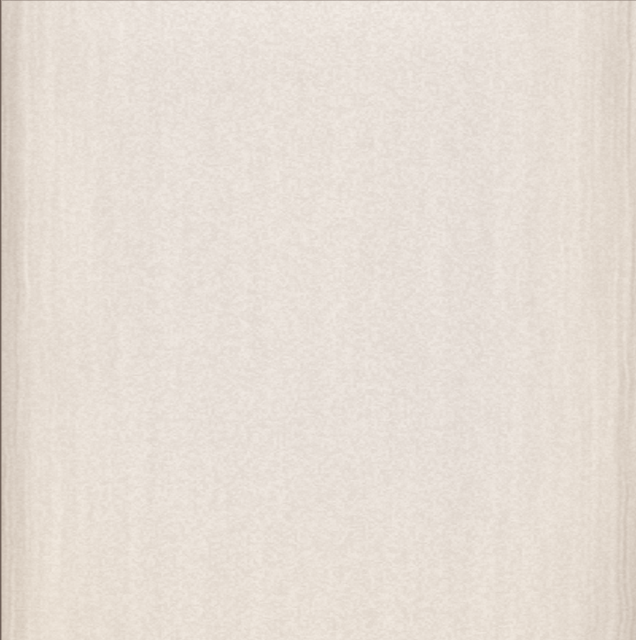
Write a Shadertoy shader that draws this texture.

```glsl
const vec3 MID_CREAM = vec3(0.897, 0.863, 0.832);
const vec3 TONE_STEP = vec3(0.030, 0.034, 0.036);   // colour change per unit of tone
const vec3 WARM_TINT = vec3(0.004, 0.000, -0.011);
const vec3 BORDER_BROWN = vec3(0.36, 0.30, 0.27);

const vec2 GRAIN_CELLS = vec2(215.0, 290.0);
const vec2 FINE_CELLS = vec2(400.0, 430.0);
const vec2 THREAD_CELLS = vec2(120.0, 9.0);
const vec2 BAND_CELLS = vec2(42.0, 1.6);
const vec2 CREASE_CELLS = vec2(190.0, 5.0);
const vec2 CLOUD_CELLS = vec2(4.0, 3.0);

const float GRAIN_AMOUNT = 0.75;
const float FINE_AMOUNT = 0.35;
const float THREAD_AMOUNT = 0.32;
const float BAND_AMOUNT = 0.28;
const float CREASE_AMOUNT = 1.25;
const float CLOUD_AMOUNT = 0.20;
const float EDGE_SHADE = 2.1;
const float LEFT_FALLOFF = 0.050;
const float RIGHT_FALLOFF = 0.055;
const float BORDER_WIDTH = 0.0022;

float hash(vec2 cell) {
    uvec2 q = uvec2(ivec2(cell) + 4096);
    uint h = q.x * 1597334677u ^ q.y * 3812015801u;
    h = (h ^ (h >> 15)) * 2246822519u;
    h = (h ^ (h >> 13)) * 3266489917u;
    return float((h ^ (h >> 16)) >> 8) / 16777216.0;
}

// Smooth value noise from -1 to 1
float noise(vec2 p) {
    vec2 cell = floor(p);
    vec2 f = fract(p);
    f = f * f * (3.0 - 2.0 * f);
    float low = mix(hash(cell), hash(cell + vec2(1.0, 0.0)), f.x);
    float high = mix(hash(cell + vec2(0.0, 1.0)), hash(cell + vec2(1.0)), f.x);
    return 2.0 * mix(low, high, f.y) - 1.0;
}

void mainImage(out vec4 fragColor, in vec2 fragCoord) {
    vec2 uv = fragCoord / iResolution.xy;

    // Shading towards the rolled sides
    float side = exp(-uv.x / LEFT_FALLOFF) + exp(-(1.0 - uv.x) / RIGHT_FALLOFF);
    float outer = smoothstep(0.18, 0.50, abs(uv.x - 0.5));

    // Slightly wavering vertical fibres
    float waver = 0.003 * noise(uv * vec2(9.0, 22.0)) + 0.0012 * noise(uv * vec2(40.0, 60.0));
    vec2 fibre = uv + vec2(waver, 0.0);
    float thread = noise(fibre * THREAD_CELLS + 17.0);
    float band = noise(fibre * BAND_CELLS + 53.0);
    float crease = noise(fibre * CREASE_CELLS + 91.0)
                 + 0.6 * noise(fibre * CREASE_CELLS * vec2(0.5, 0.7) + 131.0);

    // Crepe grain with small horizontal wrinkles
    float wrinkle = 0.6 * noise(uv * 110.0 + 7.0);
    float grain = noise(uv * GRAIN_CELLS + vec2(0.0, wrinkle));
    float fine = noise(uv * FINE_CELLS + 211.0);
    float cloud = noise(uv * CLOUD_CELLS + 5.0);

    float tone = 0.42 - EDGE_SHADE * side;
    tone += GRAIN_AMOUNT * mix(1.0, 0.75, outer) * grain + FINE_AMOUNT * fine;
    tone += THREAD_AMOUNT * mix(0.55, 1.2, outer) * thread;
    tone += BAND_AMOUNT * mix(0.5, 1.3, outer) * band;
    tone += CREASE_AMOUNT * min(side, 0.8) * crease + CLOUD_AMOUNT * cloud;

    // Pale glow below the top, slightly duller foot
    float glow = smoothstep(0.88, 0.99, uv.y) * (1.0 - outer);
    tone += 0.45 * glow - 0.25 * smoothstep(0.3, 0.0, uv.y);

    // Warm sides and foot around a cooler centre
    float warmth = 0.65 * outer + 0.5 * smoothstep(0.4, 0.0, uv.y) + 0.35 * cloud;
    vec3 color = MID_CREAM + TONE_STEP * tone + WARM_TINT * warmth;

    // Thin dark line on the left and a fainter one on top
    float pixel = 1.0 / iResolution.y;
    float leftLine = 1.0 - smoothstep(BORDER_WIDTH - pixel, BORDER_WIDTH + pixel, uv.x);
    float topLine = 1.0 - smoothstep(0.0, BORDER_WIDTH, 1.0 - uv.y);
    color = mix(color, BORDER_BROWN, max(0.85 * leftLine, 0.45 * topLine));

    fragColor = vec4(clamp(color, 0.0, 1.0), 1.0);
}
```
